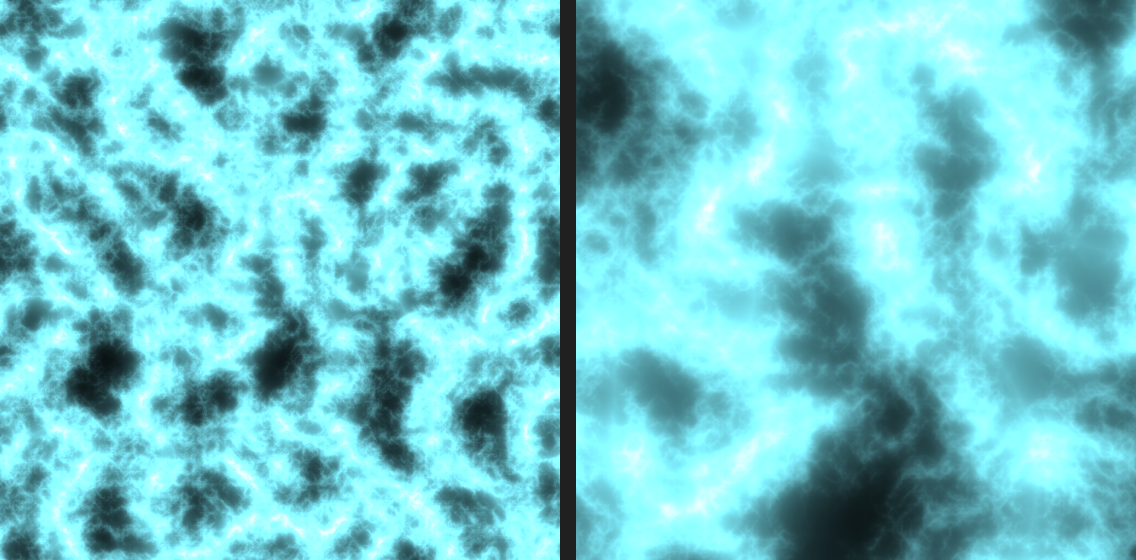
Left, the full canvas; right, a detail of the centre.
This texture is drawn by a Shadertoy shader. Its source:

```glsl
const float TAU = 6.2831853;
const int OCTAVES = 7;
const float BASE_CELLS = 6.0;
const vec3 GLOW_TINT = vec3(0.51, 0.95, 1.01);

float hash(vec2 p) {
    return fract(sin(dot(p, vec2(127.1, 311.7))) * 43758.5453);
}

// Dot product of a random unit gradient with the offset from its lattice corner
float cornerSlope(vec2 cell, vec2 offset, float period, float seed) {
    float angle = TAU * hash(mod(cell, period) + seed * vec2(17.3, 9.1));
    return dot(vec2(cos(angle), sin(angle)), offset);
}

// Gradient noise that wraps after a whole number of cells
float wrappedNoise(vec2 p, float period, float seed) {
    vec2 cell = floor(p);
    vec2 f = p - cell;
    vec2 fade = f * f * f * (f * (f * 6.0 - 15.0) + 10.0);
    vec2 right = vec2(1.0, 0.0);
    vec2 up = vec2(0.0, 1.0);
    float bottom = mix(cornerSlope(cell, f, period, seed),
                       cornerSlope(cell + right, f - right, period, seed), fade.x);
    float top = mix(cornerSlope(cell + up, f - up, period, seed),
                    cornerSlope(cell + 1.0, f - 1.0, period, seed), fade.x);
    return mix(bottom, top, fade.y);
}

// Bright crease along the zero line of the noise
float ridge(vec2 p, float period, float seed) {
    float crease = max(1.0 - 1.4 * abs(wrappedNoise(p, period, seed)), 0.0);
    return crease * crease;
}

// Ridges gain fine filaments where the coarser ridges are already bright
float ridgedMultifractal(vec2 uv, float cells, float persistence, float gain) {
    float total = 0.0;
    float weight = 1.0;
    float amplitude = 1.0;
    for (int i = 0; i < OCTAVES; i++) {
        float seed = float(i) + 1.0;
        vec2 shift = seed * vec2(0.37, 0.61);
        float signal = weight * ridge(uv * cells + shift, cells, seed);
        total += amplitude * signal;
        weight = clamp(signal * gain, 0.0, 1.0);
        amplitude *= persistence;
        cells *= 2.0;
    }
    return total;
}

// Dark teal through cyan, burning out to white
vec3 glowColor(float energy) {
    vec3 color = GLOW_TINT * energy;
    color.r += 0.2 * smoothstep(1.25, 1.65, energy);
    return clamp(color, 0.0, 1.0);
}

void mainImage(out vec4 fragColor, in vec2 fragCoord) {
    vec2 uv = fragCoord / iResolution.xy;
    float filaments = ridgedMultifractal(uv, BASE_CELLS, 0.6, 2.0);
    float energy = max(0.68 * filaments + 0.02, 0.0);
    fragColor = vec4(glowColor(energy), 1.0);
}
```
